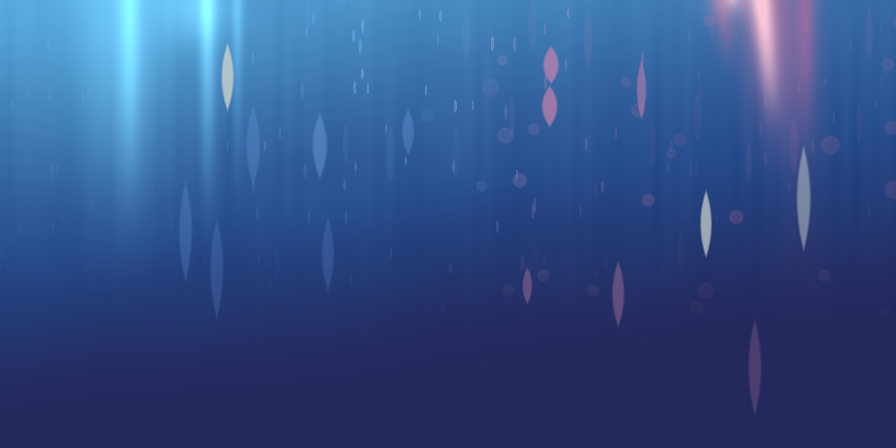
A Shadertoy shader for this background:

```glsl
// Underwater-like blue haze with cool light shafts on the left and a hot pink
// beam on the right. Gaussian shafts, soft ellipses and hashed grids of flecks
// and bokeh discs are layered over a height gradient. Unit: canvas height.

float hash(vec2 p) {
    p = fract(p * vec2(127.1, 311.7));
    p += dot(p, p + 34.5);
    return fract(p.x * p.y);
}

float noise(vec2 p) {
    vec2 i = floor(p), f = fract(p);
    f = f * f * (3.0 - 2.0 * f);
    return mix(mix(hash(i), hash(i + vec2(1, 0)), f.x),
               mix(hash(i + vec2(0, 1)), hash(i + vec2(1, 1)), f.x), f.y);
}

// Vertical beam fading downward from the top edge
float shaft(vec2 p, float x, float width, float bottom) {
    float d = (p.x - x) / width;
    return exp(-d * d) * smoothstep(bottom, 1.0, p.y);
}

// Soft ellipse with a slightly brighter rim
float flake(vec2 p, vec2 center, vec2 radii) {
    float d = length((p - center) / radii);
    return smoothstep(1.12, 0.82, d) * (0.75 + 0.25 * d * d);
}

// Tall spindle with pointed ends
float spindle(vec2 p, vec2 center, vec2 radii) {
    vec2 q = abs(p - center) / radii;
    return smoothstep(1.15, 0.7, q.x + q.y * q.y);
}

// One hashed ellipse per grid cell; density is the share of filled cells
float scatter(vec2 p, vec2 cell, vec2 radii, float density, float seed) {
    vec2 id = floor(p / cell);
    vec2 jitter = vec2(hash(id + seed), hash(id + seed + 7.3));
    vec2 size = radii * (0.6 + 0.4 * hash(id + seed + 3.1));
    vec2 center = id * cell + mix(size * 1.2, cell - size * 1.2, jitter);
    float filled = step(hash(id + seed + 11.7), density);
    return filled * flake(p, center, size) * (0.4 + 0.6 * jitter.x);
}

void mainImage(out vec4 fragColor, in vec2 fragCoord) {
    vec2 p = fragCoord / iResolution.y;
    p.x *= 2.0 * iResolution.y / iResolution.x;

    // Depth gradient, tilted so that the left side is brighter
    float haze = noise(p * vec2(4.0, 6.0)) + 0.5 * noise(p * vec2(9.0, 13.0)) - 0.75;
    float h = p.y + 0.13 * (1.0 - p.x) + 0.035 * haze;
    vec3 col = mix(vec3(0.14, 0.16, 0.365), vec3(0.14, 0.28, 0.53), smoothstep(0.15, 0.62, h));
    col = mix(col, vec3(0.36, 0.70, 0.90), smoothstep(0.42, 1.25, h) * (1.0 - 0.2 * p.x));

    // Cool shafts
    float coolLight = 0.20 * shaft(p, 0.27, 0.10, 0.25)
        + 0.22 * shaft(p, 0.29, 0.022, 0.4)
        + 0.30 * shaft(p, 0.463, 0.018, 0.4)
        + 0.16 * shaft(p, 0.53, 0.012, 0.45)
        + 0.22 * exp(-dot(p - vec2(0.44, 0.98), p - vec2(0.44, 0.98)) * 160.0);
    col += coolLight * vec3(0.55, 0.85, 0.75);

    // Faint fine vertical streaks
    float streaks = noise(vec2(p.x * 45.0, p.y * 1.5)) - 0.5;
    col += 0.035 * streaks * smoothstep(0.15, 0.8, p.y);

    // Pink beam leaning right as it descends, with a pale tapering core
    float lean = p.x - 0.10 * (1.0 - p.y);
    vec2 q = vec2(lean, p.y);
    float pinkLight = 0.55 * shaft(q, 1.71, 0.065, 0.55)
        + 0.45 * shaft(q, 1.61, 0.022, 0.82)
        + 0.35 * shaft(p, 1.80, 0.022, 0.62)
        + 0.12 * shaft(p, 1.79, 0.05, 0.15);
    col = mix(col, vec3(0.85, 0.43, 0.62), min(pinkLight, 0.85));
    float core = shaft(q, 1.70, 0.012 + 0.012 * p.y, 0.68);
    core += 0.75 * exp(-length((p - vec2(1.635, 1.0)) / vec2(0.03, 0.025)));
    col = mix(col, vec3(1.0, 0.80, 0.86), min(core, 0.95));

    // Scattered flecks and bokeh, turning from blue to rose across the canvas
    float rosy = smoothstep(0.85, 1.35, p.x);
    vec3 tint = mix(vec3(0.42, 0.68, 0.92), vec3(0.80, 0.45, 0.62), rosy);
    float shallow = smoothstep(0.2, 0.85, p.y);
    float middle = smoothstep(0.45, 0.8, p.x) * smoothstep(1.6, 1.15, p.x);
    float specks = 0.0;
    for (int i = 0; i < 3; i++) {
        float seed = float(i) * 17.0 + 2.0;
        vec2 cell = vec2(0.075, 0.11) + 0.012 * float(i);
        specks += scatter(p + 0.03 * float(i), cell, vec2(0.004, 0.018), 0.32, seed);
    }
    col = mix(col, tint + 0.1, min(specks, 1.0) * 0.5 * shallow * (0.25 + 0.75 * middle));
    float bokeh = scatter(p, vec2(0.15, 0.13), vec2(0.022), 0.33, 5.0)
        + scatter(p + 0.07, vec2(0.11, 0.17), vec2(0.018), 0.25, 29.0);
    col = mix(col, tint, bokeh * 0.32 * smoothstep(0.7, 1.2, p.x) * smoothstep(0.25, 0.5, p.y));
    float trails = scatter(p, vec2(0.09, 0.27), vec2(0.010, 0.07), 0.4, 43.0);
    col = mix(col, tint, trails * 0.17 * smoothstep(0.4, 0.6, p.x) * shallow);

    // Large blue spindles
    float cool = 0.24 * spindle(p, vec2(0.414, 0.484), vec2(0.015, 0.115))
        + 0.20 * spindle(p, vec2(0.484, 0.40), vec2(0.015, 0.115))
        + 0.42 * spindle(p, vec2(0.714, 0.675), vec2(0.017, 0.075))
        + 0.26 * spindle(p, vec2(0.565, 0.675), vec2(0.016, 0.09))
        + 0.20 * spindle(p, vec2(0.732, 0.432), vec2(0.014, 0.085))
        + 0.32 * spindle(p, vec2(0.911, 0.706), vec2(0.014, 0.053));
    col = mix(col, vec3(0.45, 0.63, 0.90), cool);

    // Rose spindles and crystals
    float warm = 0.50 * spindle(p, vec2(1.432, 0.80), vec2(0.011, 0.068))
        + 0.35 * spindle(p, vec2(1.38, 0.344), vec2(0.014, 0.075))
        + 0.35 * spindle(p, vec2(1.177, 0.362), vec2(0.011, 0.042))
        + 0.22 * spindle(p, vec2(1.685, 0.18), vec2(0.015, 0.11))
        + 0.65 * spindle(p, vec2(1.23, 0.855), vec2(0.018, 0.043))
        + 0.65 * spindle(p, vec2(1.227, 0.763), vec2(0.018, 0.047));
    col = mix(col, vec3(0.84, 0.52, 0.68), warm);

    // Pale spindles catching the light
    float pale = 0.80 * spindle(p, vec2(0.508, 0.828), vec2(0.014, 0.077))
        + 0.72 * spindle(p, vec2(1.576, 0.50), vec2(0.013, 0.077))
        + 0.48 * spindle(p, vec2(1.794, 0.557), vec2(0.016, 0.12));
    col = mix(col, vec3(0.80, 0.83, 0.80), pale);

    fragColor = vec4(clamp(col, 0.0, 1.0), 1.0);
}
```
